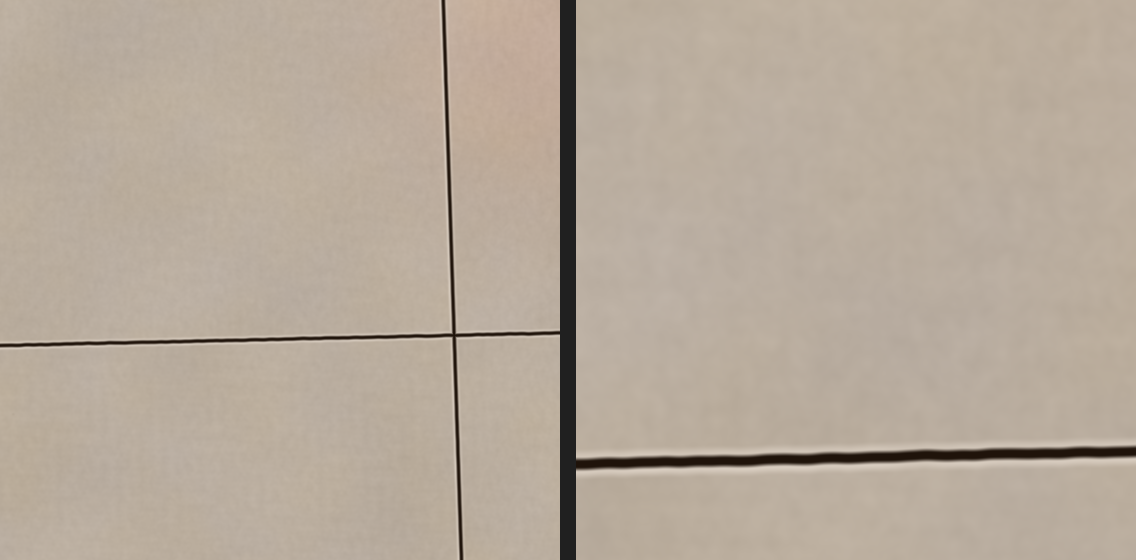
Left: the whole. Right: its middle third, enlarged.
This texture is drawn by a Shadertoy shader. Its source:

```glsl
#define CROSSING vec2(0.8110, 0.4012)
#define LEAN vec2(-0.0325, 0.0225)
#define PITCH 1.0
#define JOINT_HALF 0.0031
#define RIM_WIDTH 0.0068
#define RIPPLE 0.0011
#define STONE vec3(0.730, 0.680, 0.620)
#define RIM_COLOR vec3(0.860, 0.815, 0.765)
#define JOINT_COLOR vec3(0.120, 0.075, 0.040)
#define MOTTLE 0.050
#define GRAIN 0.022

vec2 hashGradient(vec2 cell) {
    vec2 k = vec2(dot(cell, vec2(127.1, 311.7)), dot(cell, vec2(269.5, 183.3)));
    return 2.0 * fract(sin(k) * 43758.5) - 1.0;
}

float gradientNoise(vec2 p) {
    vec2 i = floor(p), f = fract(p);
    vec2 u = f * f * f * (f * (f * 6.0 - 15.0) + 10.0);
    vec2 e = vec2(1.0, 0.0);
    float low = mix(dot(hashGradient(i), f),
                    dot(hashGradient(i + e), f - e), u.x);
    float high = mix(dot(hashGradient(i + e.yx), f - e.yx),
                     dot(hashGradient(i + 1.0), f - 1.0), u.x);
    return mix(low, high, u.y);
}

float fbm(vec2 p) {
    float sum = 0.0, amplitude = 0.6;
    for (int i = 0; i < 4; i++) {
        sum += amplitude * gradientNoise(p);
        p = mat2(1.6, 1.2, -1.2, 1.6) * p + 7.3;
        amplitude *= 0.5;
    }
    return sum;
}

// Cloudy stone with warm and cool patches and fine grain
vec3 stoneColor(vec2 p, vec2 tile) {
    vec2 s = p + tile * 13.7;
    float cloud = fbm(s * 3.5);
    float tint = fbm(s * 5.0 + 31.0);
    float grain = gradientNoise(s * vec2(75.0, 55.0))
                + 0.6 * gradientNoise(s * 150.0);
    vec3 color = STONE + MOTTLE * cloud + GRAIN * grain;
    color += tint * vec3(0.012, -0.002, -0.045);

    // Sparse dark flecks
    float fleck = smoothstep(0.60, 0.75, gradientNoise(s * 42.0 + 5.0));
    color -= 0.05 * fleck;

    // Soft rosy glow near the upper right
    float glow = exp(-12.0 * dot(p - vec2(0.98, 0.92), p - vec2(0.98, 0.92)));
    return color + glow * vec3(0.035, -0.008, -0.015);
}

void mainImage(out vec4 fragColor, in vec2 fragCoord) {
    vec2 p = fragCoord / iResolution.xy;
    float soft = 0.0012 + 0.75 / min(iResolution.x, iResolution.y);

    // Slightly leaning grid, one crossing per pitch
    vec2 grid = (p - CROSSING - LEAN * (p.yx - CROSSING.yx)) / PITCH;
    vec2 tile = floor(grid);
    vec2 offset = (grid - round(grid)) * PITCH;

    // Uneven joint edges, rougher along the horizontal joint
    offset.x += 0.3 * RIPPLE * gradientNoise(vec2(p.y * 45.0, 3.0));
    offset.y += RIPPLE * gradientNoise(vec2(p.x * 60.0, 8.4));
    vec2 joint = 1.0 - smoothstep(JOINT_HALF - soft, JOINT_HALF + soft, abs(offset));

    // Pale rims, brighter on the left and lower sides
    vec2 reach = clamp((abs(offset) - JOINT_HALF) / RIM_WIDTH, 0.0, 1.0);
    vec2 strength = mix(vec2(1.0, 0.95), vec2(0.5, 0.75), step(0.0, offset));
    vec2 wear = vec2(gradientNoise(vec2(p.y * 14.0, 2.4)),
                     gradientNoise(vec2(p.x * 22.0, 6.7)));
    vec2 rim = strength * (1.0 - smoothstep(0.15, 1.0, reach)) * (0.88 + 0.4 * wear);

    vec3 color = stoneColor(p, tile);
    color = mix(color, RIM_COLOR, clamp(max(rim.x, rim.y), 0.0, 1.0));
    color = mix(color, JOINT_COLOR, max(joint.x, joint.y));
    fragColor = vec4(clamp(color, 0.0, 1.0), 1.0);
}
```
